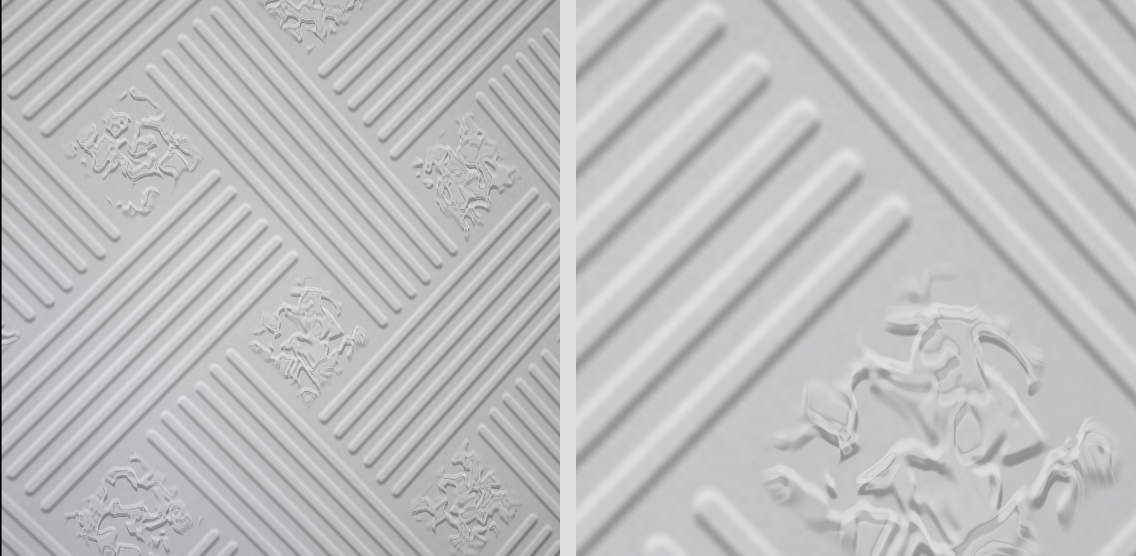
Left, the full canvas; right, a detail of the centre.
This texture is drawn by a Shadertoy shader. Its source:

```glsl
// Embossed pale panel: a diagonal basket weave of six-bar ribbed blocks with
// crinkled squares between them. A height field on a gently tilted lattice is
// shaded by its slope toward a light from above.
#define GRID_PITCH vec2(0.2982, 0.3125)
#define GRID_PIVOT vec2(0.534, 0.6576)
#define GRID_SHIFT vec2(0.943, 1.169)
#define TILT 0.169
#define BAR_SPACING 0.089
#define BAR_HALF_LENGTH 0.68
#define SQUARE_HALF 0.185
#define CRINKLE_SCALE 23.0
#define LIGHT_STEP (0.0036 * vec2(-0.13, 0.99))
#define SHADOW 0.23
#define HIGHLIGHT 0.10
#define PAINT vec3(0.765, 0.768, 0.770)

float hash(vec2 p) {
    vec3 q = fract(vec3(p.xyx) * 0.1031);
    q += dot(q, q.yzx + 33.33);
    return fract((q.x + q.y) * q.z);
}

float noise(vec2 p) {
    vec2 cell = floor(p), f = fract(p);
    f = f * f * (3.0 - 2.0 * f);
    float low = mix(hash(cell), hash(cell + vec2(1, 0)), f.x);
    float high = mix(hash(cell + vec2(0, 1)), hash(cell + vec2(1, 1)), f.x);
    return mix(low, high, f.y);
}

// Canvas position to lattice coordinates, y down, with slight perspective
vec2 toGrid(vec2 uv) {
    vec2 p = vec2(uv.x, (1.0 - uv.y) * 0.995) - GRID_PIVOT;
    return p / (GRID_PITCH * (1.0 - TILT * p.x)) + GRID_SHIFT;
}

// Turn lattice coordinates onto the two diagonals
vec2 toDiagonal(vec2 g) {
    return 0.5 * vec2(g.x + g.y, g.x - g.y);
}

// Six round-ended ridges; x runs along them, y across
float ribs(vec2 p, vec2 block) {
    float slot = clamp(floor(p.y / BAR_SPACING) + 0.5, -2.5, 2.5);
    float reach = BAR_HALF_LENGTH + 0.02 * (hash(block + slot * 7.3 + 50.0) - 0.5);
    float d = length(vec2(max(abs(p.x) - reach, 0.0), p.y - slot * BAR_SPACING));
    return 1.0 - smoothstep(0.010, 0.029, d);
}

// Winding raised veins, broken up toward the square's border
float crinkle(vec2 s) {
    vec2 local = abs(s - round(s));
    float edge = SQUARE_HALF - max(local.x, local.y);
    if (edge < -0.04) return 0.0;
    vec2 p = s * CRINKLE_SCALE + 60.0;
    p += 1.7 * vec2(noise(p * 0.8 + 9.0), noise(p * 0.8 + 31.0));
    float n = 0.72 * noise(p) + 0.28 * noise(p * 2.1 + 17.0);
    float vein = 1.0 - smoothstep(0.035, 0.13, abs(n - 0.52));
    float lump = smoothstep(0.55, 0.70, n);
    float ragged = edge + 0.045 * (noise(s * 31.0 + 80.0) - 0.5);
    return max(vein, 0.7 * lump) * smoothstep(-0.012, 0.022, ragged);
}

float relief(vec2 uv) {
    vec2 g = toGrid(uv);
    vec2 falling = mod(g + vec2(0, 1), 2.0) - 1.0;
    vec2 rising = mod(g + vec2(1, 0), 2.0) - 1.0;
    float h = ribs(toDiagonal(falling), g - falling);
    h = max(h, ribs(toDiagonal(rising).yx, g - rising));
    return max(h, 0.85 * crinkle(toDiagonal(g)));
}

void mainImage(out vec4 fragColor, in vec2 fragCoord) {
    vec2 uv = fragCoord / iResolution.xy;

    // Slope toward the light: positive is lit, negative is shaded
    float height = relief(uv);
    float slope = relief(uv - LIGHT_STEP) - relief(uv + LIGHT_STEP);
    float shade = slope > 0.0 ? HIGHLIGHT * slope : SHADOW * slope;
    shade += 0.022 * height;

    // Uneven room light, a soft sheen at left and faint surface grain
    vec2 c = uv - vec2(0.42, 0.56);
    vec2 sheen = (uv - vec2(0.27, 0.45)) / vec2(0.25, 0.2);
    float tone = -0.19 * dot(c, c) + 0.018 * exp(-dot(sheen, sheen));
    tone += 0.018 * (noise(uv * 7.0) - 0.5) + 0.016 * (noise(uv * 210.0) - 0.5);

    vec3 tint = mix(vec3(1.004, 0.994, 1.004), vec3(0.992, 1.004, 0.994),
                    smoothstep(0.1, 0.9, 0.5 * (uv.x + uv.y)));
    vec3 color = (PAINT + tone + shade) * tint;

    // Thin dark margin on the left
    color *= smoothstep(0.0015, 0.0040, uv.x);
    fragColor = vec4(clamp(color, 0.0, 1.0), 1.0);
}
```
